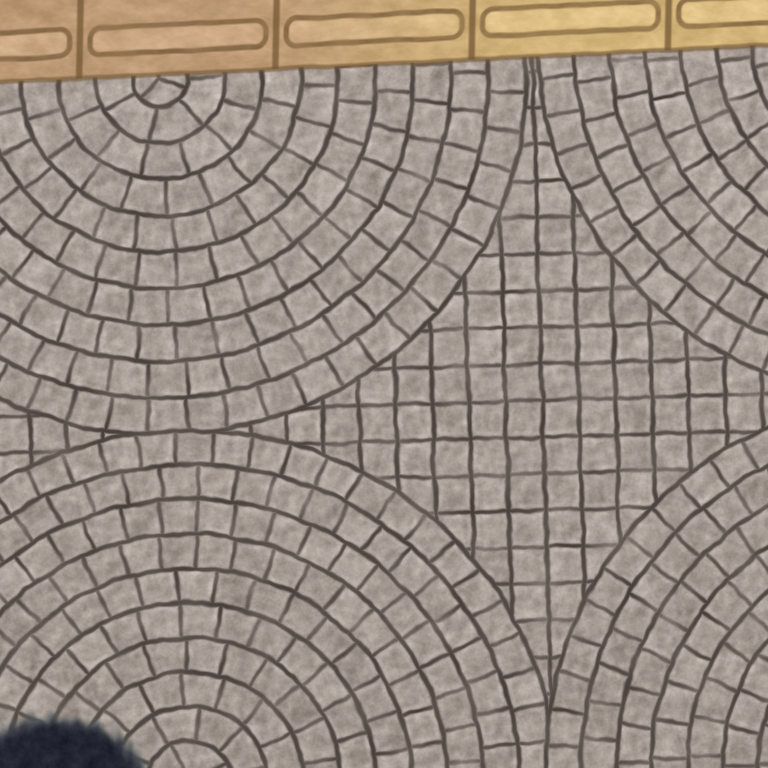
This texture is drawn by a WebGL 2 fragment shader. Its source:

```glsl
#version 300 es
precision highp float;
// Stone sett paving in four fans around a square grid, with a ribbed yellow kerb and a dark furry corner.
uniform vec2 u_resolution;
out vec4 outColor;

const float TAU = 6.28319;
const vec3 STONE_DARK = vec3(0.50, 0.46, 0.43);
const vec3 STONE_LIGHT = vec3(0.75, 0.71, 0.68);
const vec3 JOINT = vec3(0.29, 0.25, 0.23);
const vec3 KERB_TAN = vec3(0.74, 0.60, 0.46);
const vec3 KERB_YELLOW = vec3(0.82, 0.70, 0.47);
const vec3 KERB_GROOVE = vec3(0.45, 0.34, 0.21);
const vec3 FUR = vec3(0.13, 0.14, 0.19);

float hash(vec2 p) {
  vec3 q = fract(p.xyx * vec3(0.1031, 0.103, 0.0973));
  q += dot(q, q.yzx + 33.33);
  return fract((q.x + q.y) * q.z);
}

float corner(vec2 cell, vec2 offset) {
  float a = TAU * hash(cell);
  return dot(vec2(cos(a), sin(a)), offset);
}

// Gradient noise, roughly -0.7 to 0.7
float noise(vec2 p) {
  vec2 i = floor(p), f = fract(p), e = vec2(1, 0);
  vec2 u = f * f * f * (f * (f * 6.0 - 15.0) + 10.0);
  return mix(mix(corner(i, f), corner(i + e, f - e), u.x),
             mix(corner(i + e.yx, f - e.yx), corner(i + 1.0, f - 1.0), u.x), u.y);
}

float fbm(vec2 p) {
  float sum = 0.0, gain = 0.55;
  for (int i = 0; i < 4; i++) {
    sum += gain * noise(p);
    p = mat2(1.6, 1.2, -1.2, 1.6) * p + 7.3;
    gain *= 0.62;
  }
  return sum;
}

// Distance from a phase to its nearest whole number
float toWhole(float x) { return 0.5 - abs(fract(x) - 0.5); }

// Paving results: x = distance to main joint, y = distance to cross joint, z = stone tone
vec3 gridPaving(vec2 p) {
  vec2 q = vec2(p.x + 0.03 * (p.y - 0.48) - 0.706, p.y - 0.03 * (p.x - 0.72) - 0.479) / 0.0477;
  return vec3(toWhole(q.x) * 0.0477, toWhole(q.y) * 0.0477, hash(floor(q) + 50.0));
}

vec3 fanPaving(vec2 q, float radius, float pitch, float seed) {
  float r = length(q);
  float rings = (radius - r) / pitch;
  float k = floor(rings);
  float middle = max(radius - (k + 0.5) * pitch, 0.012);
  float count = max(3.0, floor(TAU * middle / pitch * 0.98));
  float turn = atan(q.y, q.x) / TAU * count + hash(vec2(k, seed));
  float stone = mod(floor(turn), count);
  float spoke = toWhole(turn) * TAU * r / count;
  return vec3(toWhole(rings) * pitch, spoke, hash(vec2(stone, k + seed)));
}

// Lay a fan over the paving below it
vec3 addFan(vec3 base, vec2 p, vec2 center, float stretch, float radius, float pitch, float seed) {
  vec2 q = (p - center) / vec2(stretch, 1.0);
  float r = length(q);
  vec3 fan = fanPaving(q, radius, pitch, seed);
  return r < radius ? fan : vec3(min(base.x, r - radius), base.yz);
}

vec3 pavingColor(vec2 p, float px) {
  vec2 w = p + 0.0035 * vec2(noise(p * 24.0), noise(p * 24.0 + 31.0))
             + 0.0018 * vec2(noise(p * 70.0 + 9.0), noise(p * 70.0 + 57.0));
  vec3 s = gridPaving(w);
  s = addFan(s, w, vec2(0.209, 0.896), 1.03, 0.462, 0.0475, 3.0);
  s = addFan(s, w, vec2(0.247, -0.018), 1.04, 0.458, 0.0450, 17.0);
  s = addFan(s, w, vec2(1.165, 0.948), 1.00, 0.465, 0.0465, 31.0);
  s = addFan(s, w, vec2(1.191, 0.004), 1.00, 0.480, 0.0460, 47.0);

  // Mottled stone face with relief lit from the upper left
  float grain = fbm(p * 34.0);
  float relief = fbm(p * 60.0 + vec2(-0.2, 0.2)) - fbm(p * 60.0 + vec2(0.2, -0.2));
  float tone = 0.60 + 0.62 * grain + 0.42 * relief + 0.18 * (s.z - 0.5) + 0.14 * (p.y - 0.5);
  vec3 col = mix(STONE_DARK, STONE_LIGHT, clamp(tone, -0.3, 1.3));

  // Worn joints of uneven width, with pale rims
  float wear = noise(p * 19.0 + 4.0);
  float soft = px + 0.0022;
  float ring = 1.0 - smoothstep(0.0010, 0.0014 + soft, s.x);
  float cross = 1.0 - smoothstep(0.0006, 0.0010 + soft, s.y);
  float rim = exp(-pow((min(s.x, s.y) - 0.0065) / 0.0025, 2.0));
  col += 0.045 * rim * (0.7 + wear);
  return mix(col, JOINT, max(ring * (0.86 + 0.3 * wear), cross * (0.72 + 0.6 * wear)));
}

vec3 kerbColor(vec2 p, float rise, float px) {
  float grain = fbm(p * vec2(24.0, 40.0));
  vec3 col = mix(KERB_TAN, KERB_YELLOW, smoothstep(0.25, 0.75, p.x)) + 0.13 * grain;
  float phase = (p.x - 0.104 - 0.02 * (rise - 0.05)) / 0.2555;
  vec2 q = abs(vec2((fract(phase) - 0.5) * 0.2555, rise - 0.047));
  float bar = length(max(q - vec2(0.101, 0.004), 0.0)) - 0.0135;
  float outline = 1.0 - smoothstep(0.0015, 0.004 + px, abs(bar));
  col += 0.06 * (1.0 - smoothstep(-0.008, 0.0, bar));
  col = mix(col, KERB_GROOVE, outline * (0.65 + 0.5 * grain));
  float seam = 1.0 - smoothstep(0.002, 0.005 + px, toWhole(phase) * 0.2555);
  return mix(col, KERB_GROOVE, 0.75 * seam);
}

void main() {
  vec2 p = gl_FragCoord.xy / u_resolution;
  float px = 1.0 / min(u_resolution.x, u_resolution.y);
  vec3 col = pavingColor(p, px);

  // Kerb along the slanted top edge
  float rise = p.y - 0.893 - 0.048 * p.x + 0.002 * noise(p * 30.0);
  col = mix(col, kerbColor(p, rise, px), smoothstep(-px, px, rise));
  col = mix(col, KERB_GROOVE, 0.65 * (1.0 - smoothstep(0.001, 0.004 + px, abs(rise))));

  // Dark furry shape in the lower left corner
  float fur = length((p - vec2(0.07, -0.025)) / vec2(0.125, 0.092)) + 0.13 * noise(p * vec2(75.0, 35.0));
  vec3 furCol = FUR + 0.10 * fbm(p * 45.0) + vec3(0.20, 0.21, 0.17) * smoothstep(0.75, 1.05, fur);
  col = mix(furCol, col, smoothstep(0.88, 1.12, fur));
  outColor = vec4(clamp(col, 0.0, 1.0), 1.0);
}
```
